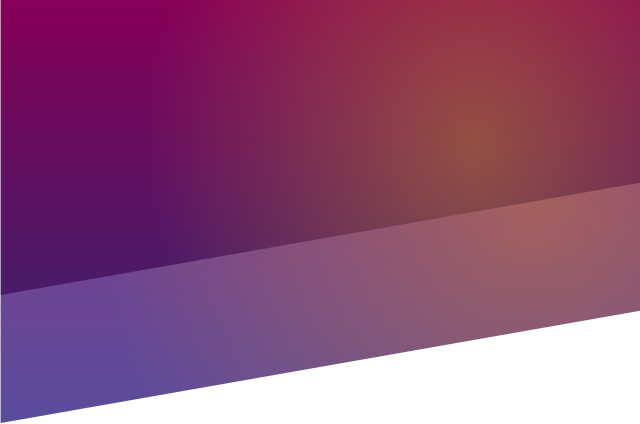
Write a WebGL 1 fragment shader that draws this background.

```glsl
precision highp float;
// Slanted magenta panel with an amber glow above a translucent violet band on white.

uniform vec2 u_resolution;

// Slanted edges: height at the left side and rise across the full width
const float PANEL_EDGE = 0.304;
const float BAND_EDGE = 0.002;
const float EDGE_RISE = 0.265;
const float MARGIN_WIDTH = 0.0009;

// Vertical gradients
const vec3 PANEL_TOP = vec3(0.53, 0.0, 0.34);
const vec3 PANEL_BOTTOM = vec3(0.28, 0.11, 0.41);
const vec3 BAND_TOP = vec3(0.48, 0.244, 0.554);
const vec3 BAND_BOTTOM = vec3(0.35, 0.30, 0.61);
const float BAND_TOP_HEIGHT = 0.567;
const vec3 PAPER = vec3(1.0);

// Glows: colour, centre, radii and peak opacity
const vec3 PANEL_GLOW = vec3(0.75, 0.57, 0.15);
const vec2 PANEL_GLOW_CENTRE = vec2(0.742, 0.667);
const vec2 PANEL_GLOW_RADII = vec2(0.508, 0.882);
const float PANEL_GLOW_PEAK = 0.50;
const vec3 BAND_GLOW = vec3(0.85, 0.52, 0.15);
const vec2 BAND_GLOW_CENTRE = vec2(0.833, 0.53);
const vec2 BAND_GLOW_RADII = vec2(0.677, 1.02);
const float BAND_GLOW_PEAK = 0.47;

// Linear elliptical falloff, one at the centre and zero at the rim
float glow(vec2 uv, vec2 centre, vec2 radii) {
  return max(0.0, 1.0 - length((uv - centre) / radii));
}

// Antialiased coverage of the area above a slanted edge
float aboveEdge(vec2 uv, float leftHeight) {
  float dist = uv.y - leftHeight - EDGE_RISE * uv.x;
  return clamp(dist * u_resolution.y + 0.5, 0.0, 1.0);
}

void main() {
  vec2 uv = gl_FragCoord.xy / u_resolution;

  // Upper panel
  vec3 panel = mix(PANEL_BOTTOM, PANEL_TOP, (uv.y - PANEL_EDGE) / (1.0 - PANEL_EDGE));
  float panelGlow = PANEL_GLOW_PEAK * glow(uv, PANEL_GLOW_CENTRE, PANEL_GLOW_RADII);
  panel = mix(panel, PANEL_GLOW, panelGlow);

  // Lower band
  vec3 band = mix(BAND_BOTTOM, BAND_TOP, uv.y / BAND_TOP_HEIGHT);
  float bandGlow = BAND_GLOW_PEAK * glow(uv, BAND_GLOW_CENTRE, BAND_GLOW_RADII);
  band = mix(band, BAND_GLOW, bandGlow);

  // Layers, then the hairline margin on the left
  vec3 color = mix(PAPER, band, aboveEdge(uv, BAND_EDGE));
  color = mix(color, panel, aboveEdge(uv, PANEL_EDGE));
  float margin = clamp(MARGIN_WIDTH * u_resolution.x - gl_FragCoord.x + 0.5, 0.0, 1.0);
  color = mix(color, PAPER, margin);

  gl_FragColor = vec4(color, 1.0);
}
```
